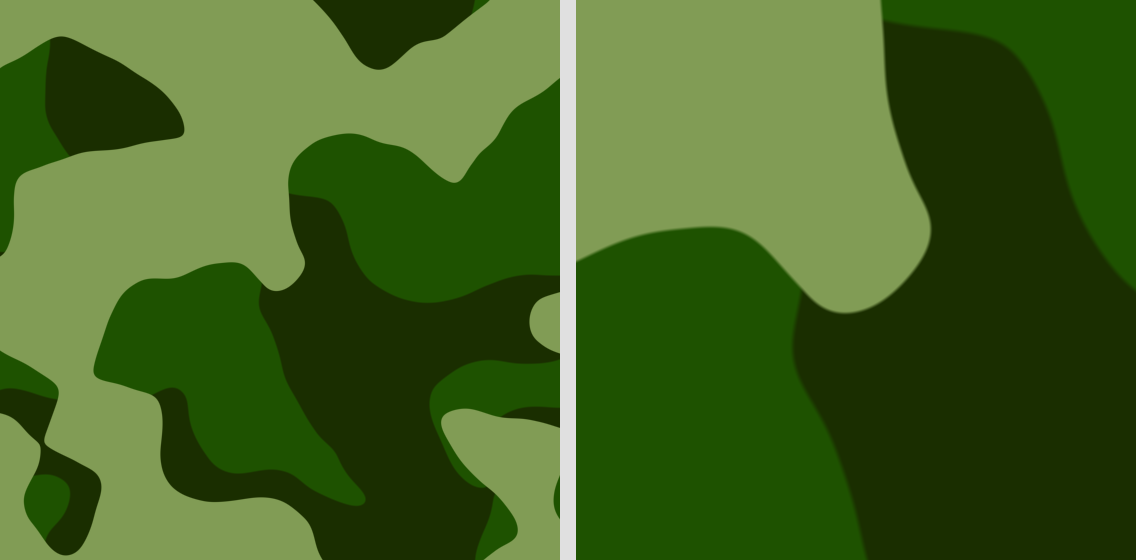
Left: the whole. Right: its middle third, enlarged.
Give the GLSL for this pattern, as a three.js fragment shader.

```glsl
varying vec2 vUv;

#define SEED 23.0
#define SPREAD 2.0          // typical waves across the canvas
#define STRETCH 1.15        // above 1 lengthens the patches sideways
#define BULGE 0.09          // reach of the broad outline warp
#define BULGE_FREQ 5.5
#define RIPPLE 0.028        // reach of the fine outline warp
#define RIPPLE_FREQ 13.0
#define LIGHT_LEVEL 0.228   // in standard deviations, leaves 41% above
#define DARK_LEVEL -0.03
#define LIGHT_EDGE 0.0014
#define DARK_EDGE 0.0020

const vec3 LIGHT_GREEN = vec3(0.506, 0.612, 0.333);
const vec3 MID_GREEN = vec3(0.118, 0.322, 0.0);
const vec3 DARK_GREEN = vec3(0.102, 0.180, 0.0);
const float TAU = 6.28319;
const float MAX_WAVE = 4.0;

float hash(vec2 p) {
  vec3 q = fract(vec3(p.xyx) * 0.1031 + SEED * 0.0173);
  q += dot(q, q.yzx + 33.33);
  return fract((q.x + q.y) * q.z);
}

float valueNoise(vec2 p) {
  vec2 i = floor(p);
  vec2 f = p - i;
  f = f * f * f * (f * (f * 6.0 - 15.0) + 10.0);
  float low = mix(hash(i), hash(i + vec2(1.0, 0.0)), f.x);
  float high = mix(hash(i + vec2(0.0, 1.0)), hash(i + 1.0), f.x);
  return mix(low, high, f.y) - 0.5;
}

vec2 noiseOffset(vec2 p) {
  p = mat2(0.8, 0.6, -0.6, 0.8) * p;
  return vec2(valueNoise(p + 11.0), valueNoise(p + 57.0));
}

// Two uncorrelated smooth fields with unit deviation: x for light, y for dark.
// Each wave feeds a cosine to one and a sine to the other.
vec2 patchFields(vec2 p) {
  p += BULGE * noiseOffset(p * BULGE_FREQ) + RIPPLE * noiseOffset(p * RIPPLE_FREQ);
  vec2 fields = vec2(0.0);
  float power = 0.0;
  for (float kx = 0.0; kx <= MAX_WAVE; kx++) {
    for (float ky = -MAX_WAVE; ky <= MAX_WAVE; ky++) {
      if (kx == 0.0 && ky <= 0.0) continue;
      vec2 k = vec2(kx, ky);
      vec2 scaled = k * vec2(STRETCH, 1.0 / STRETCH) / SPREAD;
      float amplitude = exp(-0.5 * dot(scaled, scaled));
      float phase = TAU * (dot(k, p) + hash(k + 20.0));
      float side = hash(k + 71.0) < 0.5 ? -1.0 : 1.0;
      fields += amplitude * vec2(cos(phase), side * sin(phase));
      power += 0.5 * amplitude * amplitude;
    }
  }
  return fields * inversesqrt(power);
}

// Coverage from the approximate distance to the level line.
float coverage(float height, vec2 slope, float edge) {
  return smoothstep(-edge, edge, height / max(length(slope), 0.001));
}

void main() {
  const float STEP = 0.001;
  vec2 here = patchFields(vUv);
  vec2 dx = (patchFields(vUv + vec2(STEP, 0.0)) - here) / STEP;
  vec2 dy = (patchFields(vUv + vec2(0.0, STEP)) - here) / STEP;

  // Dark patches lie over mid green, light patches over both.
  float dark = coverage(here.y - DARK_LEVEL, vec2(dx.y, dy.y), DARK_EDGE);
  float light = coverage(here.x - LIGHT_LEVEL, vec2(dx.x, dy.x), LIGHT_EDGE);
  vec3 color = mix(MID_GREEN, DARK_GREEN, dark);
  color = mix(color, LIGHT_GREEN, light);
  gl_FragColor = vec4(color, 1.0);
}
```
